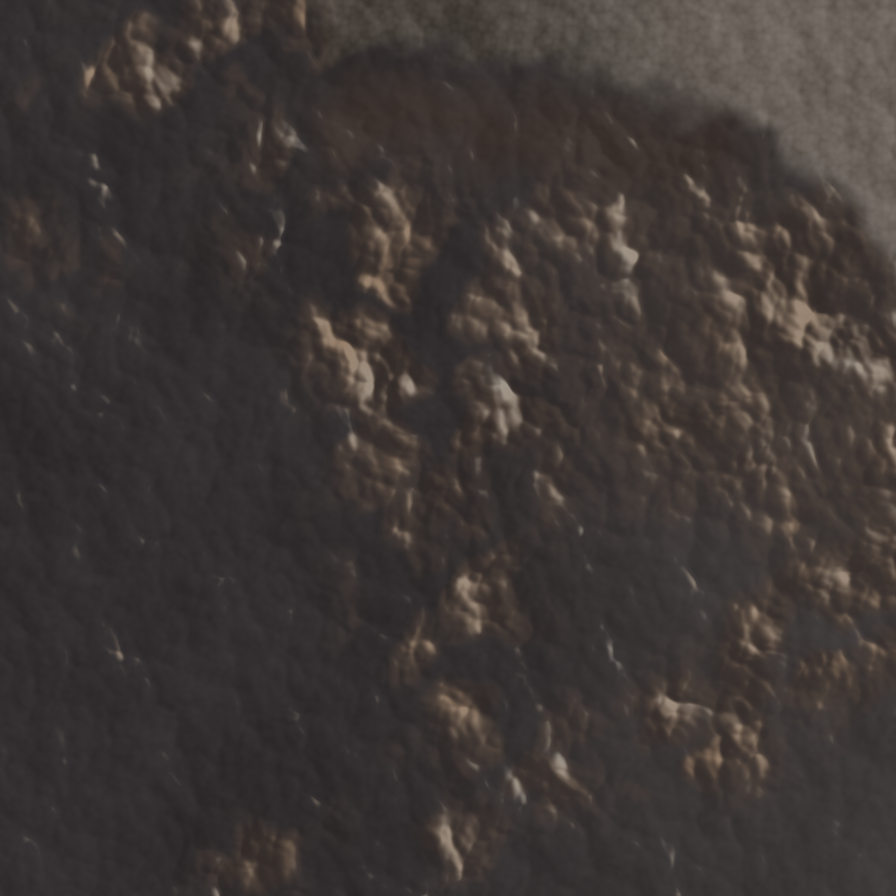
Write a Shadertoy shader that draws this texture.

```glsl
// Rough weathered rock in low side light, with a smooth sandy ledge at the top right.
// Layered cellular domes form the relief; its slope towards the light picks out
// bright crumbs along a few broad veins, while the rest stays in soft shadow.

const vec3 SHADOW = vec3(0.195, 0.180, 0.184);
const vec3 SLATE  = vec3(0.242, 0.226, 0.225);
const vec3 UMBER  = vec3(0.235, 0.200, 0.185);
const vec3 BROWN  = vec3(0.300, 0.252, 0.222);
const vec3 OCHRE  = vec3(0.500, 0.410, 0.330);
const vec3 STONE  = vec3(0.540, 0.510, 0.470);
const vec3 SAND   = vec3(0.415, 0.386, 0.358);
const vec3 DAMP   = vec3(0.285, 0.260, 0.235);

const vec2  LIGHT_DIR     = vec2(0.88, 0.475);
const float COARSE_SCALE  = 11.0;   // largest lumps per canvas width
const float RIDGE_STRETCH = 0.80;   // lower values make longer ridges
const float SLOPE_STEP    = 0.006;
const float DOME_BLEND    = 8.0;    // higher values make sharper creases
const float CLUMP_SCALE   = 12.0;   // crumb clusters per canvas width
const vec4  OCTAVES = vec4(0.42, 0.85, 0.95, 0.55);

// Exposed veins as capsules: start.xy, end.xy
const int VEIN_COUNT = 8;
const vec4 VEINS[VEIN_COUNT] = vec4[VEIN_COUNT](
    vec4(0.63, 0.65, 0.97, 0.54), vec4(0.37, 0.79, 0.52, 0.48),
    vec4(0.47, 0.40, 0.56, 0.15), vec4(0.07, 0.93, 0.36, 0.95),
    vec4(0.78, 0.19, 0.98, 0.34), vec4(0.26, 0.03, 0.52, 0.07),
    vec4(0.04, 0.73, 0.10, 0.70), vec4(0.67, 0.79, 0.95, 0.66));
const float WIDTHS[VEIN_COUNT] = float[VEIN_COUNT](
    0.17, 0.12, 0.10, 0.06, 0.09, 0.045, 0.045, 0.09);

vec2 hash2(vec2 p) {
    vec3 q = fract(vec3(p.xyx) * vec3(0.1031, 0.1030, 0.0973));
    q += dot(q, q.yzx + 33.33);
    return fract((q.xx + q.yz) * q.zy);
}

// Cellular noise: softly blended domes of random height
float domes(vec2 p) {
    vec2 cell = floor(p), f = p - cell;
    float sum = 0.0;
    for (int j = -1; j <= 1; j++)
    for (int i = -1; i <= 1; i++) {
        vec2 o = vec2(i, j);
        vec2 r = hash2(cell + o);
        vec2 d = o + 0.1 + 0.8 * r - f;
        float top = 0.5 * fract(7.0 * (r.x + r.y));
        sum += exp(DOME_BLEND * (top - dot(d, d)));
    }
    return log(sum) / DOME_BLEND;
}

// Layered sines, roughly -1 to 1
float waves(vec2 p) {
    float a = sin(p.x + 1.7 * sin(0.8 * p.y + 1.0));
    float b = sin(1.9 * p.y - 0.9 * p.x + 1.4 * sin(1.6 * p.x));
    return 0.5 * (a + b);
}

// Rock height, with ridges running across the light
float relief(vec2 p) {
    p += 0.006 * vec2(waves(p * 21.0), waves(p.yx * 24.0 + 5.0));
    p += 0.0015 * vec2(waves(p * 73.0 + 2.0), waves(p.yx * 67.0));
    vec2 q = vec2(dot(p, LIGHT_DIR),
                  dot(p, vec2(-LIGHT_DIR.y, LIGHT_DIR.x)) * RIDGE_STRETCH);
    float h = 0.0, freq = COARSE_SCALE;
    for (int i = 0; i < 4; i++) {
        h += OCTAVES[i] * domes(q * freq + 13.7 * float(i)) / freq;
        q = mat2(0.96, 0.28, -0.28, 0.96) * q;
        freq *= 2.03;
    }
    return h;
}

float capsule(vec2 p, vec2 a, vec2 b) {
    vec2 ab = b - a;
    return length(p - a - ab * clamp(dot(p - a, ab) / dot(ab, ab), 0.0, 1.0));
}

float exposure(vec2 p) {
    float m = 0.0;
    for (int i = 0; i < VEIN_COUNT; i++) {
        float d = capsule(p, VEINS[i].xy, VEINS[i].zw) / WIDTHS[i];
        m = max(m, exp(-d * d));
    }
    return m;
}

void mainImage(out vec4 fragColor, in vec2 fragCoord) {
    vec2 uv = fragCoord / iResolution.xy;
    vec2 bent = uv + 0.018 * vec2(waves(uv * 17.0), waves(uv.yx * 19.0 + 3.0));
    bent += 0.012 * vec2(waves(uv * 43.0), waves(uv.yx * 47.0 + 1.0));

    float slope = (relief(uv) - relief(uv + LIGHT_DIR * SLOPE_STEP)) / SLOPE_STEP;
    float patches = waves(uv * 26.0 + 4.0);
    float grain = domes(mat2(0.8, 0.6, -0.6, 0.8) * uv * 75.0) + domes(uv * 141.0) - 0.25;

    // Overhang shadow below the ledge
    float hollow = capsule(bent, vec2(0.40, 0.87), vec2(0.80, 0.83)) / 0.06;
    float overhang = exp(-hollow * hollow);
    float exposed = smoothstep(0.02, 0.8, exposure(bent)) * (1.0 - 0.65 * overhang);

    // Crumbs break into separate clusters away from the main vein
    float cluster = smoothstep(-0.05, 0.32, domes(bent * CLUMP_SCALE + 3.0));
    float unbroken = smoothstep(0.5, 0.8, uv.x) * smoothstep(0.3, 0.45, uv.y);
    exposed *= mix(cluster, 0.65 + 0.35 * cluster, unbroken);

    // Shaded rock, browner on the faces of the veins turned to the light
    vec3 rock = mix(SHADOW, SLATE, smoothstep(0.45, 0.95, uv.x));
    rock = mix(rock, UMBER, max(overhang, 0.8 * exposed));
    rock = mix(rock, BROWN, exposed * smoothstep(-0.9, 0.5, slope));
    rock += 0.012 * clamp(slope, -1.5, 1.5) + 0.011 * waves(uv * 11.0);

    // Sunlit crumbs
    float bias = mix(-1.3, 0.25, exposed) + 0.28 * patches;
    float lit = smoothstep(0.0, 1.9, slope + bias);
    float warmth = clamp(0.4 * exposed + 0.25 + 0.4 * waves(uv * 15.0 + 8.0), 0.0, 1.0);
    rock = mix(rock, mix(STONE, OCHRE, warmth), lit) + 0.09 * lit * lit * lit;

    // Sandy ledge, damp and darker towards the left
    float along = max(uv.x - 0.35, 0.0);
    float edge = 0.96 - 0.10 * along - 1.08 * pow(along, 4.0) + 2.0 * max(0.35 - uv.x, 0.0);
    float rise = bent.y - edge;
    vec3 sand = mix(DAMP, SAND, smoothstep(0.5, 0.9, uv.x + 0.6 * rise));
    sand += 0.024 * clamp(slope, -1.5, 1.5) + 0.035 * grain;
    vec3 color = mix(rock, sand, smoothstep(-0.02, 0.03, rise));

    fragColor = vec4(color + 0.012 * grain, 1.0);
}
```
